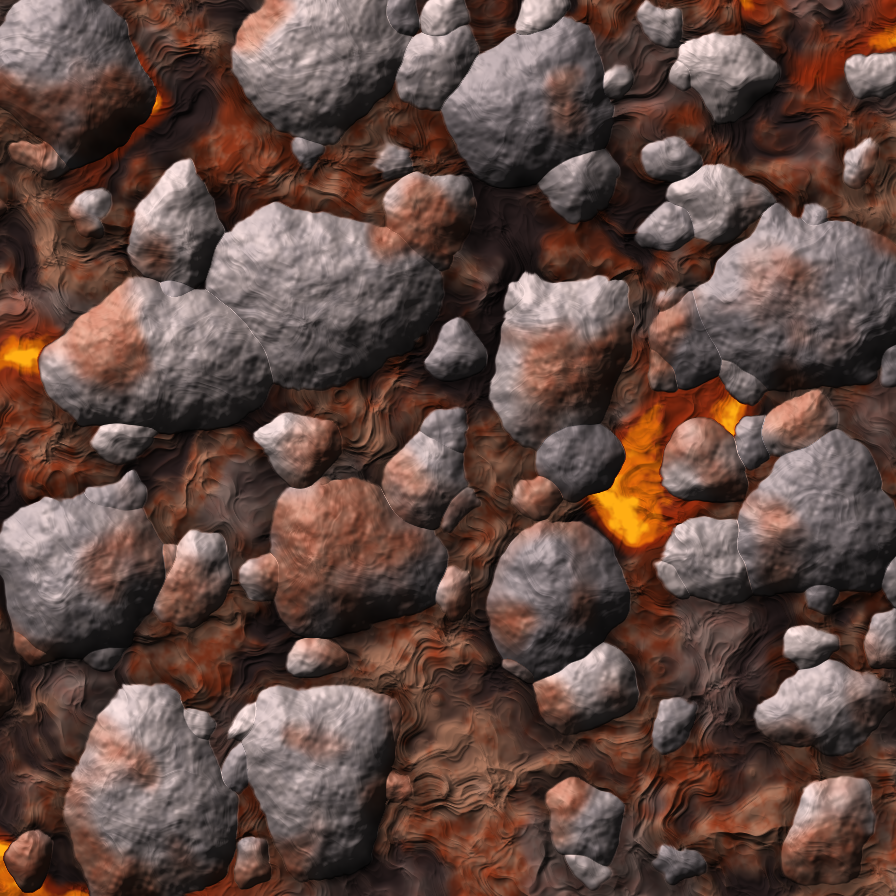
Reproduce this texture procedurally as a Shadertoy shader.

```glsl
const vec3 PALE_STONE = vec3(0.70, 0.63, 0.62);
const vec3 GREY_STONE = vec3(0.47, 0.43, 0.44);
const vec3 CLAY = vec3(0.61, 0.42, 0.33);
const vec3 RUST = vec3(0.52, 0.20, 0.10);
const vec3 SOOT = vec3(0.17, 0.12, 0.12);
const vec3 EMBER = vec3(0.50, 0.13, 0.03);
const vec3 ORANGE = vec3(0.84, 0.40, 0.04);
const vec3 YELLOW = vec3(1.00, 0.68, 0.08);
const vec3 SUN = vec3(-0.43, 0.60, 0.67);
const float TAU = 6.2831853;
const float CRAG_SCALE = 7.0;
const float CRAG_HEIGHT = 0.036;
const float GRAIN_SCALE = 42.0;
const float GRAIN_HEIGHT = 0.011;
const float STONE_CELLS = 3.9;
const float STONE_SHARE = 0.72;
const float STONE_LIFT = 0.017;
const float STONE_HEIGHT = 0.20;
const float STONE_TILT = 0.8;
const float NORMAL_STEP = 0.0015;
const float SHADOW_REACH = 0.025;

float hash(vec2 p) {
    return fract(sin(dot(p, vec2(127.1, 311.7))) * 43758.5453);
}

mat2 rotate(float a) {
    float c = cos(a), s = sin(a);
    return mat2(c, s, -s, c);
}

float noise(vec2 p) {
    vec2 i = floor(p), f = fract(p);
    f = f * f * (3.0 - 2.0 * f);
    return mix(mix(hash(i), hash(i + vec2(1, 0)), f.x),
               mix(hash(i + vec2(0, 1)), hash(i + vec2(1, 1)), f.x), f.y);
}

float fbm(vec2 p) {
    float sum = 0.0, amp = 0.571;
    mat2 turn = 2.03 * rotate(0.6);
    for (int i = 0; i < 3; i++) {
        sum += amp * noise(p);
        p = turn * p + 17.3;
        amp *= 0.5;
    }
    return sum;
}

// Folded noise makes sharp crests
float crags(vec2 p) {
    float sum = 0.0, amp = 0.51;
    mat2 turn = 2.1 * rotate(0.9);
    for (int i = 0; i < 5; i++) {
        sum += amp * (1.0 - abs(2.0 * noise(p) - 1.0));
        p = turn * p + 5.7;
        amp *= 0.47;
    }
    return sum;
}

float smoothMax(float a, float b, float k) {
    float h = max(k - abs(a - b), 0.0) / k;
    return max(a, b) + 0.25 * k * h * h;
}

// Rounded irregular polygon
float stoneEdge(vec2 q, vec2 id) {
    float d = -1.0;
    for (int k = 0; k < 6; k++) {
        float r = hash(id + float(k) * 1.37);
        float a = (float(k) + 0.4 * r) * TAU / 6.0;
        float reach = mix(0.27, 0.43, fract(r * 17.0));
        d = smoothMax(d, dot(q, vec2(cos(a), sin(a))) - reach, 0.1);
    }
    return d;
}

// Three sizes of scattered stones, four cells each: x = height, y = tint
vec2 stones(vec2 p) {
    vec2 best = vec2(-1.0, 0.0);
    for (int n = 0; n < 12; n++) {
        float layer = float(n / 4);
        float cells = STONE_CELLS * pow(1.8, layer);
        vec2 g = p * cells;
        vec2 cell = floor(g - 0.5) + vec2(n % 2, (n / 2) % 2);
        vec2 id = cell + 11.0 + 36.0 * layer;
        vec2 center = cell + 0.5 + 0.4 * (vec2(hash(id), hash(id + 3.7)) - 0.5);
        float crowding = 1.25 - 1.1 * length(center / cells - vec2(0.54, 0.5));
        vec2 q = rotate(1.5 * (hash(id + 1.9) - 0.5) - STONE_TILT) * (g - center);
        q.x *= mix(0.72, 1.0, hash(id + 5.3));
        if (dot(q, q) < 0.5 && hash(id + 7.1) < (STONE_SHARE - 0.14 * layer) * crowding) {
            float x = min(-stoneEdge(q, id) / 0.27, 1.0);
            float lean = 0.22 * dot(q, vec2(hash(id + 8.3), hash(id + 9.1)) - 0.5);
            float h = STONE_LIFT + (STONE_HEIGHT * x * (2.0 - x) + lean) / cells;
            if (h > best.x) best = vec2(h, hash(id + 2.2));
        }
    }
    return best;
}

// x = height, y = stone above ground, z = stone tint, w = ground relief
vec4 surface(vec2 p) {
    vec2 bend = vec2(fbm(p * 13.0), fbm(p * 13.0 + 31.0)) - 0.5;
    vec2 q = p + 0.028 * bend;
    float relief = crags(q * CRAG_SCALE + bend);
    float ground = CRAG_HEIGHT * relief;
    vec2 stone = stones(q);
    stone.x += GRAIN_HEIGHT * (fbm(p * GRAIN_SCALE) - 0.5) + 0.25 * (ground - 0.5 * CRAG_HEIGHT);
    return vec4(max(ground, stone.x), stone.x - ground, stone.y, relief);
}

void mainImage(out vec4 fragColor, in vec2 fragCoord) {
    vec2 p = fragCoord / iResolution.y;

    // Samples: right, above, toward the sun, and last the point itself
    vec4 s = vec4(0.0), heights = vec4(0.0);
    for (int i = 0; i < 4; i++) {
        vec2 offset = i == 0 ? vec2(NORMAL_STEP, 0) : i == 1 ? vec2(0, NORMAL_STEP)
                    : i == 2 ? SUN.xy * SHADOW_REACH : vec2(0);
        s = surface(p + offset);
        heights = vec4(heights.yzw, s.x);
    }
    vec3 normal = normalize(vec3(s.x - heights.xy, NORMAL_STEP));
    float stone = smoothstep(-0.002, 0.003, s.y);

    // Shadows and dark gaps
    float block = heights.z - s.x - 0.4 * SHADOW_REACH;
    float light = 1.0 - 0.7 * smoothstep(0.0, 0.022, block);
    light *= 1.0 - 0.45 * smoothstep(-0.05, 0.0, s.y) * (1.0 - stone);

    // Stone and earth colours
    float stain = fbm(p * 8.0 + 60.0);
    float speck = fbm(p * 75.0 + 20.0);
    vec3 rock = mix(GREY_STONE, PALE_STONE, smoothstep(0.2, 0.8, 0.6 * s.z + 0.4 * speck));
    rock = mix(rock, mix(RUST, CLAY, speck), 0.8 * smoothstep(0.53, 0.70, stain + 0.12 * (s.z - 0.5)));
    vec3 earth = mix(RUST, CLAY, smoothstep(0.32, 0.66, 0.5 * stain + 0.5 * speck));
    earth = mix(earth, GREY_STONE, 0.6 * smoothstep(0.52, 0.68, fbm(p * 11.0 + 90.0)));
    earth = mix(SOOT, earth, smoothstep(0.38, 0.66, s.w));
    float diffuse = max(dot(normal, SUN), 0.0);
    vec3 color = mix(earth, rock, stone) * (0.17 + diffuse) * light;
    color += PALE_STONE * 0.32 * stone * light * pow(diffuse, 9.0);

    // Glowing veins in the open earth
    vec2 flow = p + 0.05 * (vec2(stain, fbm(p * 9.0 + 44.0)) - 0.5);
    float zone = smoothstep(0.50, 0.64, fbm(p * 4.0 + 130.0));
    float vein = 1.0 - abs(2.0 * noise(flow * vec2(9.0, 6.0) + 70.0) - 1.0);
    float heat = vein * zone * (1.0 - stone) + 0.2 * (speck - 0.5);
    color = mix(color, EMBER * (0.4 + diffuse), 0.75 * smoothstep(0.35, 0.75, heat));
    color = mix(color, ORANGE * (0.7 + 0.4 * diffuse), smoothstep(0.74, 0.86, heat));
    color = mix(color, YELLOW, smoothstep(0.87, 0.97, heat));
    fragColor = vec4(color, 1.0);
}
```
